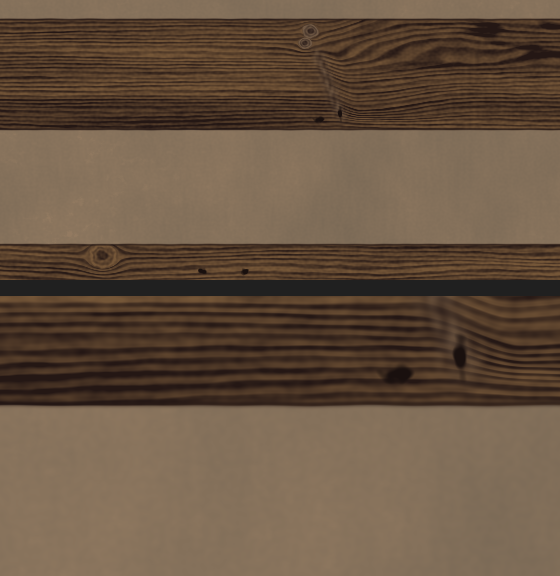
Top: the whole. Bottom: its middle third, enlarged.
Give the GLSL for this texture, as a WebGL 1 fragment shader.

```glsl
precision highp float;
uniform vec2 u_resolution;

// Plank edges, in canvas heights
const float LOW_TOP = 0.1276;
const float HIGH_BOTTOM = 0.5365;
const float HIGH_TOP = 0.932;
const float SEAM_WIDTH = 0.0035;

// Grain lines per canvas height
const float LOW_GRAIN = 54.0;
const float HIGH_GRAIN = 66.0;
const float GRAIN_DEPTH = 0.66;

const vec3 WOOD_DARK = vec3(0.14, 0.09, 0.08);
const vec3 WOOD_LIGHT = vec3(0.46, 0.34, 0.22);
const vec3 KNOT_GREY = vec3(0.44, 0.35, 0.27);
const vec3 PLASTER_DARK = vec3(0.475, 0.41, 0.335);
const vec3 PLASTER_LIGHT = vec3(0.575, 0.48, 0.38);

vec2 gradient(vec2 cell) {
  float a = 6.2832 * fract(sin(dot(cell, vec2(127.1, 311.7))) * 43758.5);
  return vec2(cos(a), sin(a));
}

float gradientNoise(vec2 p) {
  vec2 i = floor(p), f = fract(p);
  vec2 u = f * f * f * (f * (f * 6.0 - 15.0) + 10.0);
  vec2 e = vec2(1.0, 0.0);
  float low = mix(dot(gradient(i), f), dot(gradient(i + e), f - e), u.x);
  float high = mix(dot(gradient(i + e.yx), f - e.yx),
                   dot(gradient(i + e.xx), f - e.xx), u.x);
  return mix(low, high, u.y);
}

float fbm(vec2 p) {
  float sum = 0.0, amp = 0.6;
  for (int i = 0; i < 5; i++) {
    sum += amp * gradientNoise(p);
    p = p * 2.03 + 17.3;
    amp *= 0.55;
  }
  return sum;
}

float chip(vec2 p, vec2 centre, vec2 radius) {
  float d = length((p - centre) / radius) + 0.6 * gradientNoise(p * 70.0);
  return 1.0 - smoothstep(0.5, 1.1, d);
}

// Grain parts and flows around a knot
float knotFlow(vec2 p, vec2 centre, float r) {
  vec2 d = (p - centre) * vec2(0.8, 1.0);
  float d2 = dot(d, d);
  return -d.y * min(1.0, r * r / max(d2, 1e-6)) * exp(-d2 / (r * r * 16.0));
}

// Growth rings inside a knot, darker toward the heart
vec3 paintKnot(vec3 base, vec2 p, vec2 centre, float r, vec3 tone) {
  float d = length((p - centre) * vec2(0.85, 1.0)) / r;
  d += 0.22 * gradientNoise(p * 38.0);
  float ring = 0.5 + 0.5 * sin(d * 17.0);
  float shade = (0.3 + 0.7 * smoothstep(0.1, 0.7, d)) * (0.6 + 0.4 * ring);
  shade += 0.3 * gradientNoise(p * 85.0);
  vec3 knot = mix(WOOD_DARK, tone, clamp(shade, 0.0, 1.0));
  return mix(base, knot, 1.0 - smoothstep(0.8, 1.1, d));
}

vec3 wood(vec2 p) {
  float upper = step(0.33, p.y);
  vec2 knotA = vec2(1.108, 0.888), knotB = vec2(1.09, 0.845);
  vec2 knotC = vec2(0.367, 0.086);

  // Bend the grain: waves, knots, scar and the wide figure at upper right
  float figure = smoothstep(1.08, 1.5, p.x) * smoothstep(0.70, 0.82, p.y);
  float scarX = p.x - 1.21 + 0.36 * (p.y - 0.6);
  float scarSpan = smoothstep(0.54, 0.61, p.y) * (1.0 - smoothstep(0.78, 0.86, p.y));
  float v = p.y + mix(0.016, 0.007, upper) * gradientNoise(p * vec2(2.6, 5.0));
  v += knotFlow(p, knotA, 0.024) + knotFlow(p, knotB, 0.02);
  v += knotFlow(p, knotC, 0.046);
  v += 0.035 * scarSpan * smoothstep(-0.03, 0.08, scarX)
     * (1.0 - smoothstep(0.08, 0.5, scarX));
  v += figure * (0.03 * gradientNoise(p * vec2(3.0, 6.0)) - 0.45 * (p.y - 0.74));

  // Ridged lines of varying depth
  float phase = v * mix(LOW_GRAIN, HIGH_GRAIN, upper)
              + 0.9 * gradientNoise(vec2(p.x * 1.3, v * 22.0))
              + 0.2 * gradientNoise(vec2(p.x * 16.0, v * 60.0));
  float f = fract(phase);
  float depth = 0.7 + 0.6 * gradientNoise(vec2(p.x * 2.5, floor(phase) * 7.37));
  float line = smoothstep(0.2, 0.65, f) * (1.0 - smoothstep(0.75, 1.0, f)) * depth;

  // Broad tone, fibres, dark lower strip and flecks
  float tone = 0.77 + 0.5 * fbm(vec2(p.x * 0.8, v * 11.0));
  tone += 0.24 * gradientNoise(vec2(p.x * 18.0, v * 105.0));
  tone += 0.16 * gradientNoise(p * vec2(70.0, 100.0));
  tone -= 0.2 * upper * (1.0 - smoothstep(0.63, 0.68, p.y))
        * (1.0 - 0.6 * smoothstep(0.9, 1.3, p.x));
  tone -= 0.6 * figure * smoothstep(0.12, 0.4, gradientNoise(vec2(p.x * 6.0, v * 42.0)));
  tone -= GRAIN_DEPTH * line;
  vec3 color = mix(WOOD_DARK, WOOD_LIGHT, clamp(tone, 0.0, 1.0));

  // Scar, knots and chips
  float scar = scarSpan * exp(-scarX * scarX / 0.0006);
  float rough = clamp(0.6 + 0.9 * gradientNoise(p * vec2(60.0, 35.0)), 0.0, 1.0);
  color = mix(color, mix(WOOD_DARK, KNOT_GREY, rough), 0.7 * scar);
  color = paintKnot(color, p, knotA, 0.026, KNOT_GREY);
  color = paintKnot(color, p, knotB, 0.021, KNOT_GREY);
  color = paintKnot(color, p, knotC, 0.046, WOOD_LIGHT);
  float chips = chip(p, vec2(1.14, 0.575), vec2(0.022, 0.012));
  chips = max(chips, chip(p, vec2(1.216, 0.595), vec2(0.009, 0.026)));
  chips = max(chips, chip(p, vec2(0.724, 0.031), vec2(0.02, 0.013)));
  chips = max(chips, chip(p, vec2(0.875, 0.029), vec2(0.014, 0.014)));
  return mix(color, WOOD_DARK * 0.7, chips);
}

vec3 plaster(vec2 p) {
  float cloud = fbm(p * vec2(2.3, 1.9) + 4.7);
  float worn = exp(-pow((p.x - 0.27) / 0.25, 2.0)) + 0.5 * exp(-pow((p.x - 1.7) / 0.25, 2.0));
  float tone = 0.36 + 0.65 * cloud + 0.2 * worn;
  float fleck = smoothstep(0.08, 0.45, fbm(p * vec2(26.0, 34.0)));
  tone += fleck * (0.1 + 0.3 * worn) * smoothstep(-0.15, 0.25, cloud);
  tone += 0.14 * gradientNoise(p * 95.0) + 0.1 * gradientNoise(p * vec2(55.0, 9.0));
  return mix(PLASTER_DARK, PLASTER_LIGHT, clamp(tone, 0.0, 1.0));
}

void main() {
  vec2 p = gl_FragCoord.xy / u_resolution.y;
  float pixel = 1.0 / u_resolution.y;

  // Signed distance to the nearest plank, positive inside
  float inside = max(LOW_TOP - p.y, min(p.y - HIGH_BOTTOM, HIGH_TOP - p.y));
  inside += 0.002 * gradientNoise(vec2(p.x * 14.0, floor(p.y * 3.0)));
  vec3 color = mix(plaster(p), wood(p), smoothstep(-pixel, pixel, inside));

  // Shadowed joints
  float seam = exp(-pow((inside - 0.002) / SEAM_WIDTH, 2.0));
  color = mix(color, WOOD_DARK, 0.7 * seam);
  gl_FragColor = vec4(color, 1.0);
}
```
